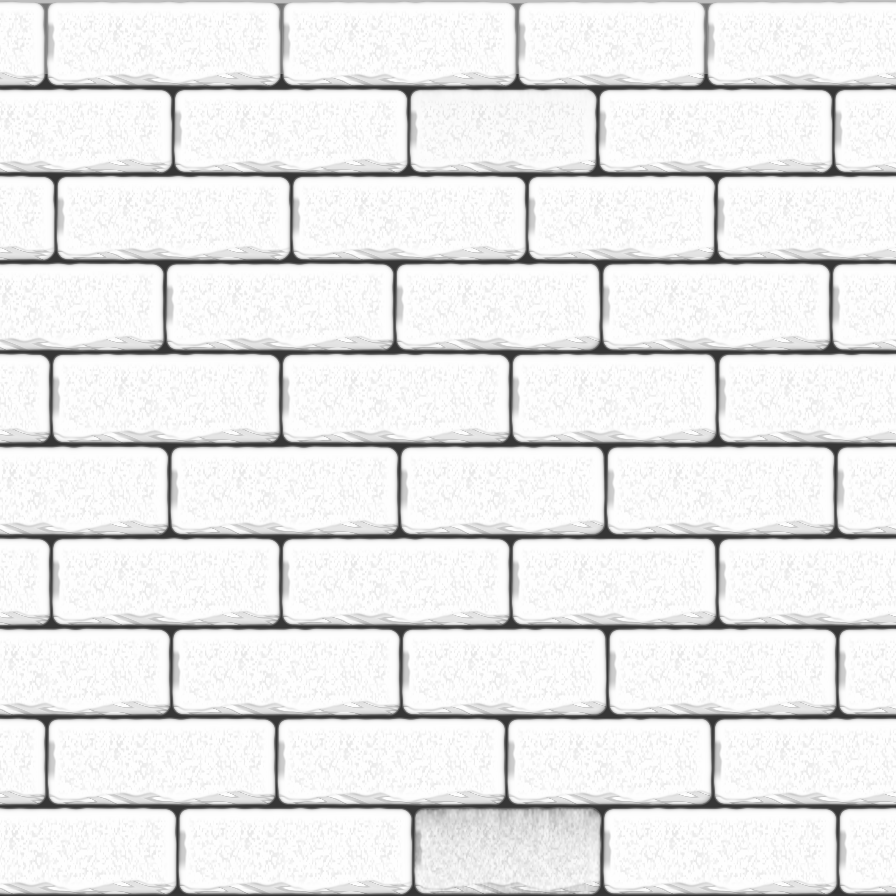
This texture is drawn by a Shadertoy shader. Its source:

```glsl
// White painted brick wall: ten staggered courses with chipped lower edges and dark joints.

const float COURSES = 10.0;          // one unit of length is one course height
const float JOINT_DARK = 0.21;
const float JOINT_EDGE = 0.42;
const float FACE_WHITE = 0.995;

// Left joint of the first brick in each course, from the top down
const float COURSE_START[10] = float[10](
    0.51, 1.93, 0.62, 1.84, 0.57, 1.89, 0.57, 1.91, 0.52, 1.98);

float hash(vec2 p) {
    vec3 h = fract(vec3(p.xyx) * 0.1031);
    h += dot(h, h.yzx + 33.33);
    return fract((h.x + h.y) * h.z);
}

float noise(vec2 p) {
    vec2 cell = floor(p), f = fract(p);
    f = f * f * (3.0 - 2.0 * f);
    return mix(mix(hash(cell), hash(cell + vec2(1, 0)), f.x),
               mix(hash(cell + vec2(0, 1)), hash(cell + vec2(1, 1)), f.x), f.y);
}

float roundedBox(vec2 p, vec2 halfSize, float radius) {
    vec2 d = abs(p) - halfSize + radius;
    return length(max(d, 0.0)) + min(max(d.x, d.y), 0.0) - radius;
}

// Returns the left edge, width and "is short" flag of the brick at x;
// every course holds three long bricks and one short one
vec3 findBrick(float x, float course) {
    float wide = max(step(course, 2.5), step(8.5, course));
    float longWidth = mix(2.565, 2.63, wide);
    float shortWidth = COURSES - 3.0 * longWidth;
    float shortLeft = longWidth * (2.0 - mod(course, 2.0));
    if (x < shortLeft) return vec3(floor(x / longWidth) * longWidth, longWidth, 0.0);
    float rest = x - shortLeft - shortWidth;
    if (rest < 0.0) return vec3(shortLeft, shortWidth, 1.0);
    return vec3(shortLeft + shortWidth + floor(rest / longWidth) * longWidth, longWidth, 0.0);
}

// Fine vertical specks, faded towards the brick edges
float grain(vec2 q, float depth) {
    float specks = smoothstep(0.4, 0.95, noise(q * vec2(57.0, 36.0)));
    float clumps = 0.5 + 0.5 * noise(q * vec2(5.0, 7.0));
    return 0.085 * specks * clumps * smoothstep(0.08, 0.2, depth);
}

// Flakes along the lower edge: a pale body with thin curved outlines
float chips(vec2 q, float height) {
    float reach = 0.02 + 0.13 * noise(vec2(q.x * 6.0, 3.0));
    float flake = noise(vec2(q.x * 7.0 + height * 18.0, height * 17.0 + 4.0));
    float outline = 1.0 - smoothstep(0.02, 0.13, abs(flake - 0.5));
    float inside = 1.0 - smoothstep(reach - 0.015, reach + 0.015, height);
    float rim = exp(-pow((height - reach) / 0.014, 2.0)) * noise(vec2(q.x * 9.0, 8.0));
    return inside * (0.10 * smoothstep(0.4, 0.7, flake) + 0.17 * outline) + 0.15 * rim;
}

// Grey scrape beside the left edge
float scrape(vec2 q) {
    float width = 0.07 + 0.03 * (noise(vec2(2.0, q.y * 12.0)) - 0.5);
    float span = smoothstep(0.24, 0.32, q.y) * (1.0 - smoothstep(0.58, 0.74, q.y));
    return 0.19 * span * (1.0 - smoothstep(width - 0.015, width + 0.015, q.x));
}

// Soot running down from the top edge
float soot(vec2 q) {
    float streaks = noise(q * vec2(36.0, 12.0)) * 0.5 + noise(q * vec2(6.0, 3.0)) * 0.5;
    return 0.42 * streaks * exp(-q.y * 5.0) + 0.08 * noise(q * vec2(50.0, 30.0));
}

// Tone at q, measured from the brick's upper left corner
float brickTone(vec2 q, vec2 size, float sootiness, float jointLight, float pixel) {
    float dist = roundedBox(q - 0.5 * size, 0.5 * size - vec2(0.018, 0.025), 0.12);
    dist += 0.014 * (noise(q * vec2(8.0, 7.0)) - 0.5);
    float depth = max(-dist, 0.0);

    float face = FACE_WHITE - grain(q, depth);
    face -= chips(q, size.y - 0.025 - q.y);
    face -= scrape(q - vec2(0.02, 0.0));
    face -= sootiness * soot(q);
    face -= 0.30 * exp(-depth / 0.013);                        // shaded rim
    float corner = length(max(q - size + vec2(0.24, 0.24), 0.0));
    face -= 0.10 * smoothstep(0.19, 0.28, corner);             // lower right shading

    float joint = mix(JOINT_EDGE, JOINT_DARK, smoothstep(0.0, 0.022, dist));
    joint = mix(joint, 0.75, jointLight);
    return mix(face, joint, smoothstep(-0.5 * pixel, 0.5 * pixel, dist));
}

void mainImage(out vec4 fragColor, in vec2 fragCoord) {
    vec2 p = fragCoord / iResolution.xy * COURSES;
    float pixel = COURSES / iResolution.y;

    // Courses counted from the top, slightly squeezed in the upper part
    float down = COURSES - p.y;
    down += 0.08 * exp(-pow((down - 3.2) / 2.0, 2.0));
    float course = clamp(floor(down), 0.0, COURSES - 1.0);

    float x = mod(p.x - COURSE_START[int(course)], COURSES);
    vec3 brick = findBrick(x, course);
    vec2 q = vec2(x - brick.x, down - course);

    // Only the short bricks of two courses are stained
    float sootiness = brick.z * (step(8.5, course) + 0.12 * step(abs(course - 1.0), 0.5));
    // Joints are pale along the top and soften in the first course
    float jointLight = max(1.0 - smoothstep(0.03, 0.07, down), 0.45 * step(down, 0.85));
    float tone = brickTone(q, vec2(brick.y, 1.0), sootiness, jointLight, pixel);
    fragColor = vec4(vec3(clamp(tone, 0.0, 1.0)), 1.0);
}
```
